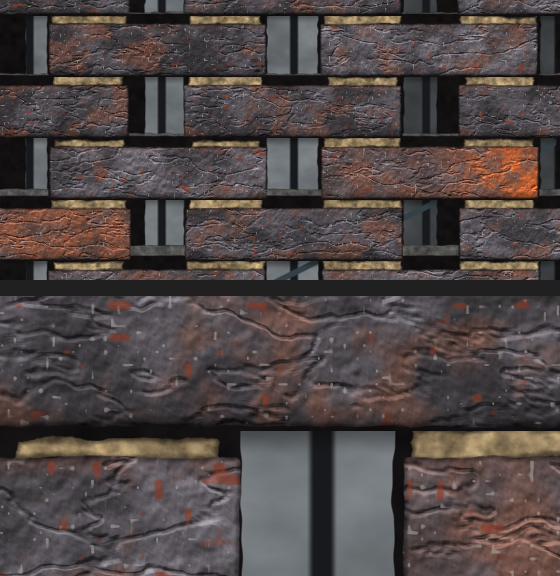
Top: the whole. Bottom: its middle third, enlarged.
Reproduce this pattern procedurally as a Shadertoy shader.

```glsl
#define PITCH vec2(0.977, 0.2195)
#define BRICK_HALF vec2(0.388, 0.0925)
#define FIRST_BRICK vec2(0.561, 0.164)
#define GAP_HALF 0.1
#define MORTAR_HALF 0.142
#define EYE vec2(0.97, 0.65)
#define DEPTH vec2(0.13, 0.09)
#define SHADOW vec3(0.06, 0.052, 0.055)
#define CLAY vec3(0.31, 0.295, 0.315)
#define RUST vec3(0.47, 0.31, 0.255)
#define ORANGE vec3(0.76, 0.38, 0.20)
#define MORTAR vec3(0.67, 0.58, 0.43)

float hash(vec2 p) {
    vec3 q = fract(p.xyx * 0.1031);
    q += dot(q, q.yzx + 33.33);
    return fract((q.x + q.y) * q.z);
}

float noise(vec2 p) {
    vec2 i = floor(p), f = fract(p);
    f = f * f * (3.0 - 2.0 * f);
    return mix(mix(hash(i), hash(i + vec2(1, 0)), f.x),
               mix(hash(i + vec2(0, 1)), hash(i + vec2(1, 1)), f.x), f.y);
}

float fbm(vec2 p) {
    float sum = 0.0, amp = 0.5;
    for (int i = 0; i < 5; i++) {
        sum += amp * noise(p);
        p = mat2(1.6, 1.2, -1.2, 1.6) * p + 17.3;
        amp *= 0.5;
    }
    return sum / 0.97;
}

float box(vec2 p, vec2 halfSize) {
    vec2 d = abs(p) - halfSize;
    return length(max(d, 0.0)) + min(max(d.x, d.y), 0.0);
}

float fill(float d) {
    float px = 1.0 / iResolution.y;
    return 1.0 - smoothstep(-px, px, d);
}

// Wrinkled, pitted clay surface
float relief(vec2 p) {
    vec2 warped = p + 0.05 * vec2(fbm(p * 8.0), fbm(p * 8.0 + 7.0));
    float crease = abs(fbm(warped * vec2(8.0, 23.0)) - 0.5);
    return 0.45 * smoothstep(0.0, 0.05, crease) + 0.9 * fbm(p * 65.0);
}

// Two bricks are fired redder than the rest
float firing(vec2 id, float x) {
    if (id == vec2(-1, 0)) return 0.75;
    if (id == vec2(1, 1)) return 0.3 + 0.9 * smoothstep(-0.15, 0.38, x);
    return 0.0;
}

vec3 brickColor(vec2 p, vec2 local, vec2 id) {
    vec2 s = p + id * 3.7;
    float light = relief(s) - relief(s + vec2(-0.002, 0.005));
    float blotch = smoothstep(0.3, 0.7, fbm(s * 13.0));
    float red = 0.6 * smoothstep(0.53, 0.72, fbm(s * 11.0 + 40.0));
    red += 0.4 * smoothstep(0.06, 0.09, local.y) * noise(s * 25.0);
    vec3 col = CLAY * mix(0.85, 1.15, hash(id + 9.0)) * mix(0.78, 1.22, blotch);
    col = mix(col, RUST, clamp(red, 0.0, 0.7));

    float heat = firing(id, local.x);
    float burn = smoothstep(0.35, 0.65, fbm(s * 17.0 + 5.0));
    vec3 fired = mix(RUST, ORANGE, clamp(heat * 1.6 - 0.95, 0.0, 1.0) * (0.4 + 0.6 * burn));
    col = mix(col, fired, clamp(heat * (0.55 + 0.6 * burn), 0.0, 1.0));

    // Relief light, pale grit and rust flecks
    col *= clamp(1.0 + 1.1 * light, 0.35, 1.7);
    col = mix(col, vec3(0.66, 0.64, 0.63), 0.6 * smoothstep(0.84, 0.97, noise(s * 130.0)));
    col = mix(col, vec3(0.55, 0.22, 0.14), 0.6 * smoothstep(0.86, 0.95, noise(s * 55.0 + 60.0)));
    return col * mix(0.72, 1.0, smoothstep(-0.0925, -0.06, local.y));
}

// Blurred yard seen through the openings
vec3 backdrop(vec2 p) {
    vec3 col = vec3(0.43, 0.45, 0.465) * mix(0.75, 1.25, fbm(p * vec2(9.0, 14.0)));
    col *= mix(1.0, 0.55, smoothstep(1.25, 1.5, p.x));
    float postX = (fract((p.x - 0.578) / 0.472 + 0.5) - 0.5) * 0.472;
    col = mix(col, vec3(0.09, 0.10, 0.11), 1.0 - smoothstep(0.009, 0.019, abs(postX)));
    float brace = abs(p.y - 0.5 * (p.x - 1.0)) * 0.894;
    return mix(col, vec3(0.20, 0.25, 0.27), 1.0 - smoothstep(0.007, 0.014, brace));
}

void mainImage(out vec4 fragColor, in vec2 fragCoord) {
    vec2 p = fragCoord / iResolution.y;

    // Running bond: even rows move by half a pitch
    float base = FIRST_BRICK.y - BRICK_HALF.y - 0.005;
    float row = floor((p.y - base) / PITCH.y);
    float rise = p.y - base - row * PITCH.y - 0.005;
    float x = (p.x - FIRST_BRICK.x) / PITCH.x - 0.5 * (1.0 - mod(row, 2.0));
    vec2 id = vec2(floor(x + 0.5), row);
    vec2 local = vec2((x - id.x) * PITCH.x, rise - BRICK_HALF.y);
    float gapX = (fract(x) - 0.5) * PITCH.x;
    vec3 col = SHADOW * mix(0.6, 1.6, fbm(p * 40.0));

    // Opening with side wall and ledge in perspective
    float shift = (p.x - gapX - EYE.x) * DEPTH.x;
    float rough = 0.006 * (noise(p * 45.0) - 0.5);
    float ledgeTop = max((EYE.y - p.y + rise) * DEPTH.y, 0.006) + rough;
    float opening = max(abs(gapX), abs(gapX + shift)) - GAP_HALF + 0.004 + rough;
    float shade = 0.65 + 0.35 * smoothstep(0.0, 0.035, PITCH.y - rise);
    col = mix(col, backdrop(p) * shade, fill(max(opening, ledgeTop - rise)));
    float ledge = max(abs(gapX) - GAP_HALF, max(rise - ledgeTop, ledgeTop * 0.3 - rise));
    vec3 stone = vec3(0.33, 0.33, 0.32) * mix(0.5, 1.4, fbm(p * 55.0));
    col = mix(col, stone, fill(ledge));

    // Mortar pads where bricks of adjacent rows overlap
    float padX = (fract(x * 2.0) - 0.5) * PITCH.x * 0.5;
    vec2 padId = vec2(floor(x * 2.0), row);
    float padHalf = mix(0.014, 0.021, hash(padId + 4.0));
    vec2 padPos = vec2(padX, rise - 2.0 * BRICK_HALF.y - padHalf + 0.005);
    float pad = box(padPos, vec2(MORTAR_HALF - 0.02 * hash(padId), padHalf));
    pad += 0.018 * (fbm(p * vec2(22.0, 45.0)) - 0.42);
    float grain = fbm(p * 60.0);
    vec3 mortar = MORTAR * mix(0.45, 1.4, grain) * (0.8 + 0.3 * noise(p * 20.0));
    mortar *= mix(0.5, 1.0, smoothstep(0.0, 0.009, -pad));
    col = mix(col, mortar, fill(pad));

    // Bricks with slight tilt and chipped edges
    vec2 tilted = local;
    tilted.y += local.x * 0.008 * (hash(id) - 0.5);
    tilted.x += 0.014 * (hash(id + 21.0) - 0.5);
    float brick = box(tilted, BRICK_HALF - 0.006) - 0.006;
    brick += 0.007 * (fbm(p * 32.0) - 0.4);
    vec3 face = brickColor(p, tilted, id) * mix(0.6, 1.0, smoothstep(0.0, 0.008, -brick));
    col = mix(col, face, fill(brick));
    fragColor = vec4(clamp(col, 0.0, 1.0), 1.0);
}
```
